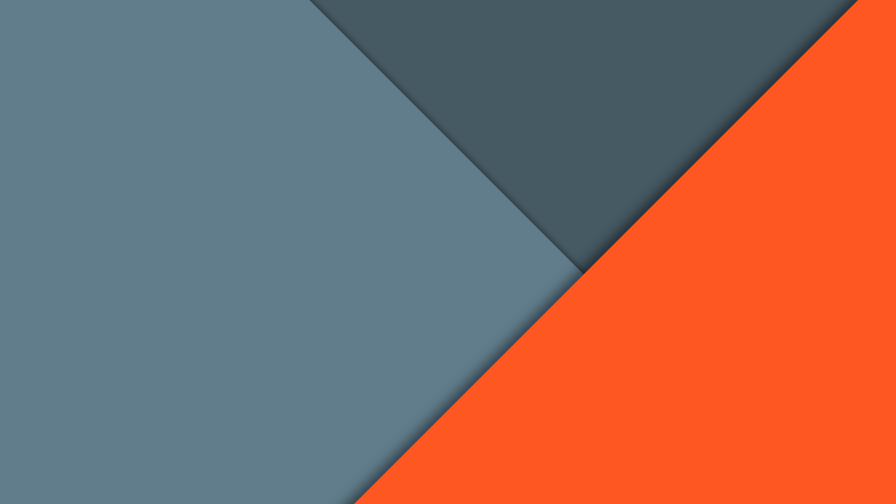
Give the GLSL for this background, as a WebGL 1 fragment shader.

```glsl
precision highp float;
// Three flat paper sheets: a dark slate base, a blue-grey sheet on its left
// and an orange sheet in the lower right corner. Each sheet is a half-plane
// with a 45 degree edge, and drops a soft shadow on whatever lies below it.

uniform vec2 u_resolution;

// Darkening outside a sheet edge: d is the distance beyond that edge.
float shadow(float d, float strength, float reach) {
    float t = max(d, 0.0) / reach;
    return 1.0 - strength * exp(-t * (0.6 + t));
}

// Antialiased coverage: d is positive inside the sheet.
float coverage(float d, float pixel) {
    return smoothstep(-0.75 * pixel, 0.75 * pixel, d);
}

void main() {
    // Canvas height is one unit
    float pixel = 1.0 / u_resolution.y;
    vec2 p = gl_FragCoord.xy * pixel;
    p.x += 0.5 * (16.0 / 9.0 - u_resolution.x * pixel);

    // Signed distances, positive inside each sheet
    float blueSide = (1.614 - p.x - p.y) * 0.70711;
    float orangeSide = (p.x - p.y - 0.7025) * 0.70711;

    // Dark base with the thin shadow of the blue-grey sheet
    vec3 color = vec3(0.275, 0.353, 0.392) * shadow(-blueSide, 0.30, 0.009);

    // Blue-grey sheet
    color = mix(color, vec3(0.380, 0.490, 0.545), coverage(blueSide, pixel));

    // Wider shadow of the orange sheet, then the sheet itself
    color *= shadow(-orangeSide, 0.42, 0.023);
    color = mix(color, vec3(1.0, 0.341, 0.133), coverage(orangeSide, pixel));

    gl_FragColor = vec4(color, 1.0);
}
```
